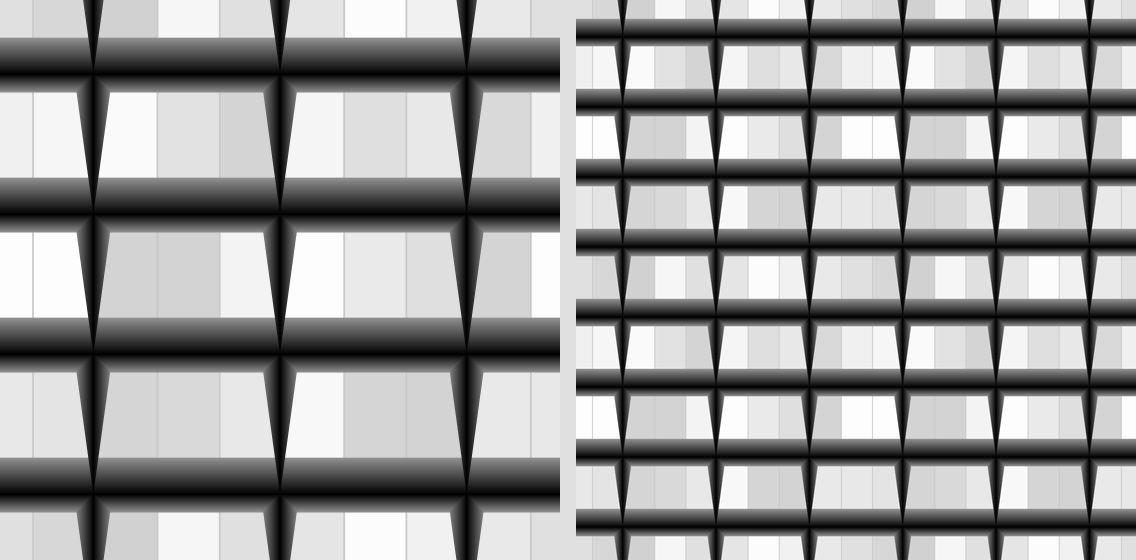
Left, the tile; right, the same tile 2 across and 2 down.
Write a WebGL 2 fragment shader that draws this pattern.

```glsl
#version 300 es
precision highp float;
// Pale random panels behind shaded horizontal bars and tapering vertical spikes.

uniform vec2 u_resolution;
out vec4 outColor;

// Layout: whole numbers of repeats, so the canvas tiles
const vec2 CELLS = vec2(3.0, 4.0);
const float PANELS = 9.0;
const float PANEL_SHIFT = 0.531;   // in panel widths
const float ROW_SHIFT = 0.531;     // dark crease below the top, in cell heights

// Sizes
const float BAR_BELOW = 0.130;     // bar below its crease, in cell heights
const float BAR_ABOVE = 0.262;     // bar above its crease, in cell heights
const float SPIKE_HALF = 0.0344;   // spike half width at its root, in canvas widths
const float SHADE_HALF = 0.0300;   // distance over which the spike shade rises
const float SEAM_HALF = 0.0016;    // panel seam half width, in canvas widths

// Greys
const float BAR_EDGE = 0.57;
const float SPIKE_EDGE = 0.50;
const float PANEL_DARK = 0.82;
const float PANEL_LIGHT = 1.0;
const float SEAM_GREY = 0.79;
const float SEED = 17.0;

float hash(vec2 p) {
    vec3 q = fract(vec3(p.xyx) * 0.1031 + SEED * 0.0137);
    q += dot(q, q.yzx + 33.33);
    return fract((q.x + q.y) * q.z);
}

// Coverage of the region where the signed distance is negative
float cover(float dist, float pixel) {
    return clamp(0.5 - dist / pixel, 0.0, 1.0);
}

void main() {
    vec2 uv = gl_FragCoord.xy / u_resolution;
    vec2 pixel = 1.0 / u_resolution;

    // Rows run downward, each starting at the crease of a bar
    float rowPos = (1.0 - uv.y) * CELLS.y - ROW_SHIFT;
    float row = mod(floor(rowPos), CELLS.y);
    float down = fract(rowPos);

    // Panels: one random pale grey each, with thin seams
    float panelPos = uv.x * PANELS - PANEL_SHIFT;
    float panel = mod(floor(panelPos), PANELS);
    float grey = mix(PANEL_DARK, PANEL_LIGHT, hash(vec2(panel, row)));
    float seamDist = abs(fract(panelPos + 0.5) - 0.5) / PANELS;
    grey = mix(grey, SEAM_GREY, cover(seamDist - SEAM_HALF, pixel.x));

    // Bars: black at the crease, lighter toward both edges
    float barShade = BAR_EDGE * min(down / BAR_BELOW, (1.0 - down) / BAR_ABOVE);
    float barDist = min(down - BAR_BELOW, 1.0 - BAR_ABOVE - down) / CELLS.y;
    float barMask = cover(barDist, pixel.y);
    grey = mix(grey, barShade, barMask);

    // Spikes: taper down to the next crease, mitred into the bar above
    float side = abs(fract(uv.x * CELLS.x) - 0.5) / CELLS.x;
    float spikeMask = cover(side - SPIKE_HALF * (1.0 - down), pixel.x);
    float spikeShade = SPIKE_EDGE * side / SHADE_HALF;
    spikeShade = min(spikeShade, mix(1.0, barShade, barMask));
    grey = mix(grey, spikeShade, spikeMask);

    outColor = vec4(vec3(grey), 1.0);
}
```
